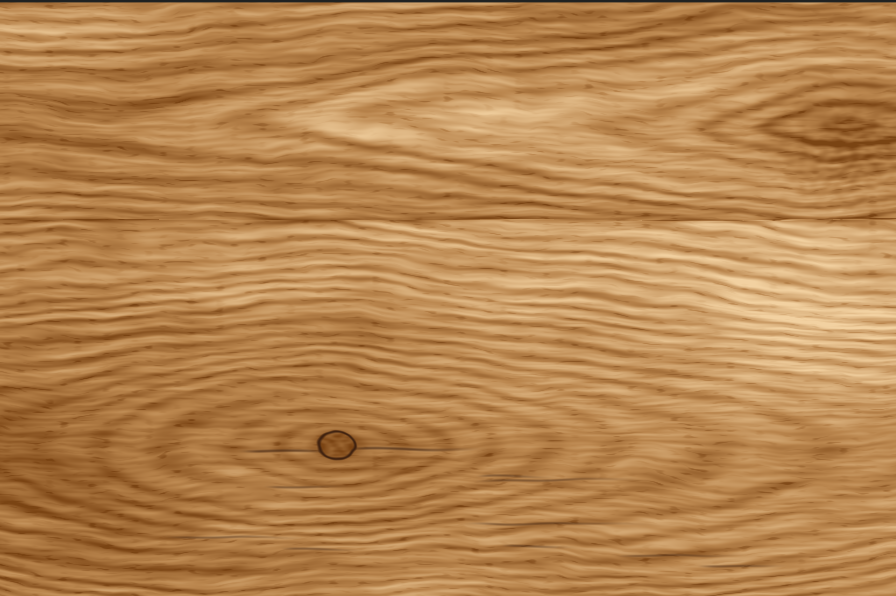
Reproduce this texture procedurally as a WebGL 2 fragment shader.

```glsl
#version 300 es
precision highp float;

#define SEAM 0.631
#define KNOT vec2(0.565, 0.253)
#define KNOT_SIZE vec2(0.032, 0.024)
#define SWIRL vec2(1.43, 0.755)
#define RING_FREQ 46.0
#define RING_CONTRAST 0.27
#define FIBRE_CONTRAST 0.20
#define DARK_WOOD vec3(0.48, 0.265, 0.075)
#define MID_WOOD vec3(0.73, 0.525, 0.305)
#define LIGHT_WOOD vec3(0.95, 0.82, 0.63)
#define CHAR_BROWN vec3(0.20, 0.10, 0.05)
#define BACKDROP vec3(0.12, 0.13, 0.13)

uniform vec2 u_resolution;
out vec4 fragColor;

float hash(vec2 p) {
    vec3 q = fract(p.xyx * vec3(0.1031, 0.1030, 0.0973));
    q += dot(q, q.yzx + 33.33);
    return fract((q.x + q.y) * q.z);
}

float cornerSlope(vec2 cell, vec2 offset) {
    float angle = 6.2832 * hash(cell);
    return dot(vec2(cos(angle), sin(angle)), offset);
}

// Gradient noise, roughly -0.7 to 0.7
float noise(vec2 p) {
    vec2 i = floor(p), f = p - i;
    vec2 u = f * f * f * (f * (f * 6.0 - 15.0) + 10.0);
    vec2 e = vec2(1.0, 0.0);
    float low = mix(cornerSlope(i, f), cornerSlope(i + e, f - e), u.x);
    float high = mix(cornerSlope(i + e.yx, f - e.yx), cornerSlope(i + e.xx, f - e.xx), u.x);
    return mix(low, high, u.y);
}

// Soft spot of unit height
float spot(vec2 p, vec2 centre, vec2 size) {
    vec2 d = (p - centre) / size;
    return exp(-dot(d, d));
}

// Distance across the rings: ovals that flatten into long lines, pointed for low power
float ringDistance(vec2 p, vec2 centre, float squash, float power) {
    vec2 d = abs(p - centre) + 0.0001;
    d.x *= squash / (1.0 + 1.2 * d.x);
    return pow(pow(d.x, power) + pow(d.y, power), 1.0 / power);
}

// Wide pale wood, then a narrow dark line
float ringProfile(float phase) {
    float t = fract(phase);
    return smoothstep(0.0, 0.35, t) * (1.0 - smoothstep(0.6, 1.0, t));
}

// Thin tapering horizontal crack
float crack(vec2 p, vec2 start, float len, float width) {
    float t = (p.x - start.x) / len;
    float taper = smoothstep(0.0, 0.2, t) * (1.0 - smoothstep(0.4, 1.0, t));
    float bend = 0.006 * noise(vec2(p.x * 9.0, start.y * 70.0));
    return taper * (1.0 - smoothstep(0.0, width, abs(p.y - start.y - bend)));
}

void main() {
    vec2 p = gl_FragCoord.xy / u_resolution.y;
    float pixel = 1.0 / u_resolution.y;
    float seamY = SEAM + 0.004 * noise(vec2(p.x * 3.0, 4.0));
    float upper = smoothstep(-pixel, pixel, p.y - seamY);
    vec2 plank = vec2(0.0, 17.0 * step(0.5, upper));

    // Wavering of the grain, with a fall to the right above the knot
    float calm = 1.0 - 0.85 * spot(p, KNOT, vec2(0.12, 0.08));
    vec2 w = p;
    w.y += calm * (0.034 * noise(p * vec2(2.2, 3.5) + plank)
                 + 0.012 * noise(p * vec2(7.0, 13.0) + plank)
                 + 0.003 * noise(p * vec2(24.0, 40.0) + plank));
    w.y += 0.07 * (1.0 - upper) * max(p.x - KNOT.x, 0.0) * smoothstep(0.25, 0.5, p.y);

    // Growth rings of the two planks, fainter where they cross the knot's level
    float lowerRing = ringDistance(w, KNOT, 0.42, 2.0);
    float upperRing = ringDistance(w, SWIRL + vec2(0.0, 0.045), 0.27, 1.45);
    float ring = upper > 0.5 ? upperRing * 0.85 : lowerRing;
    float phase = ring * RING_FREQ + 0.9 * noise(vec2(ring * 15.0, p.x * 1.2) + plank);
    float strength = 0.95 + 0.9 * noise(vec2(p.x * 2.5, ring * 20.0) + plank);
    float level = (p.y - KNOT.y) / 0.09;
    strength *= 1.0 - 0.45 * exp(-level * level);
    float pale = ringProfile(phase);
    float tone = 0.46 + RING_CONTRAST * strength * (pale - 0.5);

    // Broad streaks, fibres and short thin pores
    tone += mix(0.14, 0.26, upper) * noise(vec2(w.x * 1.6, ring * 17.0) + plank + 5.0);
    tone += 0.10 * noise(p * vec2(3.5, 6.0) + 40.0);
    tone += FIBRE_CONTRAST * noise(vec2(w.x * 4.0, w.y * 80.0));
    tone += FIBRE_CONTRAST * noise(vec2(w.x * 14.0, w.y * 170.0) + 9.0);
    float pore = smoothstep(0.15, 0.5, noise(vec2(w.x * 42.0, w.y * 230.0) + 31.0));
    tone -= 0.18 * pore * (1.0 - 0.7 * pale);

    // Light across the boards and stained areas
    tone += 0.28 * spot(p, vec2(1.42, 0.48), vec2(0.50, 0.20));
    tone += 0.12 * spot(p, vec2(0.75, 0.57), vec2(0.55, 0.09));
    tone += 0.14 * spot(p, vec2(0.85, 0.80), vec2(0.45, 0.05));
    tone -= 0.22 * spot(p, vec2(0.0, 0.16), vec2(0.40, 0.30));
    tone -= 0.08 * spot(p, vec2(0.75, 0.22), vec2(0.50, 0.12));
    tone -= 0.14 * spot(p, vec2(0.23, 0.80), vec2(0.15, 0.035));
    float burl = spot(p, SWIRL - vec2(0.01, 0.02), vec2(0.11, 0.08));
    tone -= burl * (0.24 + 0.30 * noise(w * vec2(50.0, 120.0)));
    tone -= 0.10 * upper * (1.0 - smoothstep(0.0, 0.09, p.y - seamY));
    float seamDepth = 0.20 + 0.25 * noise(vec2(p.x * 6.0, 2.0));
    tone -= seamDepth * (1.0 - smoothstep(0.0, 0.008, abs(p.y - seamY)));

    tone = clamp(tone, 0.0, 1.0);
    vec3 colour = mix(DARK_WOOD, MID_WOOD, min(tone * 2.0, 1.0));
    colour = mix(colour, LIGHT_WOOD, max(tone * 2.0 - 1.0, 0.0));

    // Cracks beside the knot and scattered over the lower right
    float cracks = crack(p, KNOT + vec2(-0.17, -0.010), 0.22, 0.004);
    cracks = max(cracks, crack(p, KNOT + vec2(0.0, -0.006), 0.27, 0.004));
    for (int i = 0; i < 9; i++) {
        float n = float(i);
        vec2 start = vec2(0.1 + 1.15 * hash(vec2(n, 3.0)), 0.05 + 0.18 * hash(vec2(n, 8.0)));
        cracks = max(cracks, 0.7 * crack(p, start, 0.12 + 0.25 * hash(vec2(n, 5.0)), 0.0035));
    }
    colour = mix(colour, CHAR_BROWN, 0.55 * cracks);

    // Knot: brown heart inside a charred rim
    vec2 k = (p - KNOT) / KNOT_SIZE;
    float radius = length(k) + 0.10 * noise(k * 1.7 + 3.0);
    float edge = pixel / KNOT_SIZE.y;
    vec3 heart = mix(DARK_WOOD, MID_WOOD, 0.25 + 0.5 * noise(k * vec2(2.0, 4.0)));
    colour = mix(colour, DARK_WOOD, 0.45 * exp(-4.0 * max(radius - 1.0, 0.0)));
    colour = mix(colour, heart, 1.0 - smoothstep(1.0 - edge, 1.0 + edge, radius));
    colour = mix(colour, CHAR_BROWN, 0.85 * (1.0 - smoothstep(0.0, 0.08 + edge, abs(radius - 0.95))));

    // Dark gap above the top board
    colour = mix(colour, BACKDROP, smoothstep(0.996 - pixel, 0.996 + pixel, p.y));
    fragColor = vec4(colour, 1.0);
}
```
